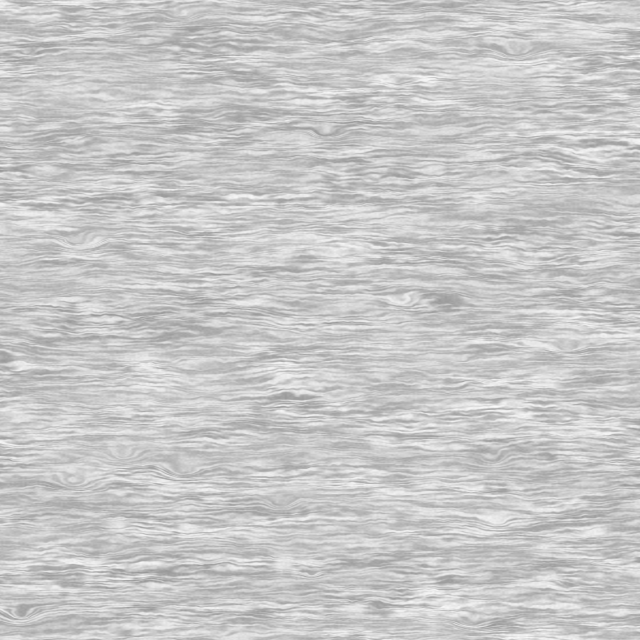
This texture is drawn by a WebGL 2 fragment shader. Its source:

```glsl
#version 300 es
precision highp float;
// Pale grey wood with very fine horizontal grain and a few small knots.

uniform vec2 u_resolution;
out vec4 fragColor;

// Tone
const float BASE_GREY = 0.782;
const float GRAIN_CONTRAST = 0.22;
const float STREAK_CONTRAST = 0.05;
const float BAND_CONTRAST = 0.045;
const float SPECKLE_CONTRAST = 0.05;
const vec2 FIGURE_RANGE = vec2(0.55, 1.45);

// Share of each layer in the grain, and the softness of its edges
const float RING_SHARE = 0.2;
const float STREAK_SHARE = 0.17;
const float EDGE_WIDTH = 0.32;

// Frequencies along and across the grain, in cells per canvas
const vec2 BAND_FREQ = vec2(3.0, 24.0);
const vec2 FIGURE_FREQ = vec2(9.0, 42.0);
const vec2 STREAK_FREQ = vec2(13.0, 105.0);
const vec2 FIBRE_FREQ = vec2(27.0, 310.0);
const vec2 FINE_FREQ = vec2(80.0, 450.0);
const vec2 SPECKLE_FREQ = vec2(300.0, 480.0);
const float RING_FREQ = 165.0;

// Bending of the grain
const vec2 BEND_FREQ = vec2(6.0, 24.0);
const float BEND_HEIGHT = 0.013;
const vec2 RIPPLE_FREQ = vec2(34.0, 85.0);
const float RIPPLE_HEIGHT = 0.0045;
const vec2 FRAY_FREQ = vec2(140.0, 230.0);
const float FRAY_HEIGHT = 0.0016;

// Knots
const vec2 KNOT_GRID = vec2(5.0, 8.0);
const vec2 KNOT_RADIUS = vec2(0.026, 0.011);
const float KNOT_HEIGHT = 0.014;
const float KNOT_CHANCE = 0.25;

const int SAMPLES = 2;
const float TAU = 6.2831853;

float hash(vec2 p) {
    vec3 q = fract(vec3(p.xyx) * 0.1031);
    q += dot(q, q.yzx + 33.33);
    return fract((q.x + q.y) * q.z);
}

float noise(vec2 p) {
    vec2 cell = floor(p);
    vec2 f = fract(p);
    f = f * f * (3.0 - 2.0 * f);
    float low = mix(hash(cell), hash(cell + vec2(1, 0)), f.x);
    float high = mix(hash(cell + vec2(0, 1)), hash(cell + vec2(1, 1)), f.x);
    return mix(low, high, f.y);
}

// Sum of soft bumps, one at most in each cell of the knot grid
float knots(vec2 p) {
    vec2 home = floor(p * KNOT_GRID);
    float sum = 0.0;
    for (int j = -1; j <= 1; j++) {
        for (int i = -1; i <= 1; i++) {
            vec2 cell = home + vec2(i, j);
            vec2 jitter = vec2(hash(cell + 71.3), hash(cell + 138.7));
            float present = step(hash(cell + 211.9), KNOT_CHANCE);
            float size = mix(0.5, 1.2, hash(cell + 317.1));
            vec2 d = (p - (cell + jitter) / KNOT_GRID) / (KNOT_RADIUS * size);
            sum += present * size * exp(-dot(d, d));
        }
    }
    return sum;
}

float woodGrey(vec2 p) {
    // Lift the grain around knots, along slow bends and at frayed edges
    vec2 q = p;
    q.y += KNOT_HEIGHT * knots(p);
    q.y += BEND_HEIGHT * (noise(p * BEND_FREQ + 40.0) - 0.5);
    q.y += RIPPLE_HEIGHT * (noise(p * RIPPLE_FREQ + 90.0) - 0.5);
    q.y += FRAY_HEIGHT * (noise(p * FRAY_FREQ + 120.0) - 0.5);

    // Broad bands, long streaks and patches of stronger figure
    float band = noise(p * BAND_FREQ + 150.0) - 0.5;
    float streak = noise(q * STREAK_FREQ + 200.0) - 0.5;
    float figure = mix(FIGURE_RANGE.x, FIGURE_RANGE.y, noise(q * FIGURE_FREQ + 230.0));

    // Growth rings broken up by fibres
    float phase = q.y * RING_FREQ + 2.5 * noise(q * STREAK_FREQ + 260.0);
    float ring = 0.5 + 0.5 * cos(TAU * phase);
    float fibre = mix(noise(q * FIBRE_FREQ + 300.0), noise(q * FINE_FREQ + 350.0), 0.4);
    float grain = mix(fibre, ring, RING_SHARE) + STREAK_SHARE * streak;
    float line = smoothstep(0.5 - EDGE_WIDTH, 0.5 + EDGE_WIDTH, grain) - 0.5;

    float speckle = noise(p * SPECKLE_FREQ + 500.0) - 0.5;
    return BASE_GREY + GRAIN_CONTRAST * figure * line + STREAK_CONTRAST * streak
        + BAND_CONTRAST * band + SPECKLE_CONTRAST * speckle;
}

void main() {
    // Average a small grid of samples to smooth the fine lines
    float grey = 0.0;
    for (int j = 0; j < SAMPLES; j++) {
        for (int i = 0; i < SAMPLES; i++) {
            vec2 offset = (vec2(i, j) + 0.5) / float(SAMPLES) - 0.5;
            grey += woodGrey((gl_FragCoord.xy + offset) / u_resolution);
        }
    }
    grey /= float(SAMPLES * SAMPLES);
    fragColor = vec4(vec3(clamp(grey, 0.0, 1.0)), 1.0);
}
```
